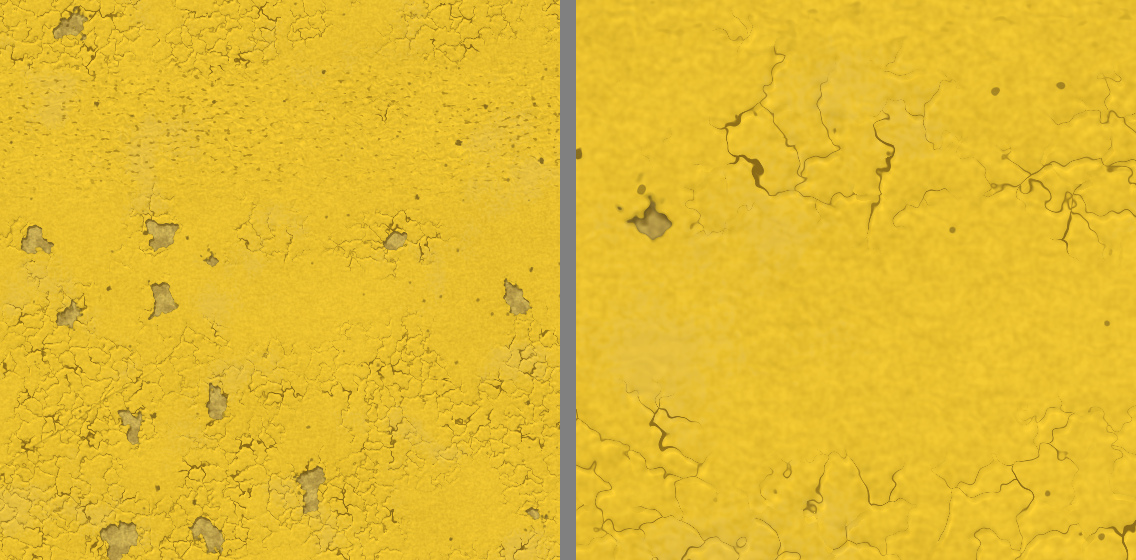
Left, the full canvas; right, a detail of the centre.
Reproduce this texture procedurally as a WebGL 2 fragment shader.

```glsl
#version 300 es
precision highp float;
// Weathered yellow paint: cracked flakes, chipped patches, a pitted band and dark specks.
uniform vec2 u_resolution;
out vec4 fragColor;

vec2 hash2(vec2 c) {
  vec3 q = fract(c.xyx * vec3(0.1031, 0.1030, 0.0973));
  q += dot(q, q.yzx + 33.33);
  return fract((q.xx + q.yz) * q.zy);
}

float cornerSlope(vec2 cell, vec2 offset) {
  float angle = 6.2832 * hash2(cell).x;
  return dot(vec2(cos(angle), sin(angle)), offset);
}

// Gradient noise, roughly -0.7 to 0.7
float noise(vec2 p) {
  vec2 i = floor(p), f = p - i;
  vec2 u = f * f * f * (f * (f * 6.0 - 15.0) + 10.0);
  vec2 e = vec2(1, 0);
  return mix(mix(cornerSlope(i, f), cornerSlope(i + e, f - e), u.x),
             mix(cornerSlope(i + e.yx, f - e.yx), cornerSlope(i + 1.0, f - 1.0), u.x), u.y);
}

float fbm(vec2 p) {
  float sum = 0.0, amp = 1.0;
  for (int k = 0; k < 4; k++) {
    sum += amp * noise(p);
    p = p * 2.03 + 17.3;
    amp *= 0.55;
  }
  return sum;
}

// Distance to the nearest open border between flakes, in flake units
float crackDistance(vec2 p) {
  vec2 q = p * 40.0 + 0.5 * vec2(noise(p * 45.0), noise(p * 45.0 + 9.7))
         + 0.3 * vec2(noise(p * 120.0 + 3.1), noise(p * 120.0 + 31.4));
  vec2 home = floor(q), nearId = home, nearVec = vec2(9);
  for (int y = -1; y <= 1; y++)
    for (int x = -1; x <= 1; x++) {
      vec2 id = home + vec2(x, y), v = id + hash2(id) - q;
      if (dot(v, v) < dot(nearVec, nearVec)) { nearVec = v; nearId = id; }
    }
  float d = 1.0;
  for (int y = -2; y <= 2; y++)
    for (int x = -2; x <= 2; x++) {
      vec2 id = nearId + vec2(x, y), v = id + hash2(id) - q, gap = v - nearVec;
      bool closed = hash2(id + nearId + 71.0).x < 0.28;
      if (dot(gap, gap) > 1e-5 && !closed)
        d = min(d, dot(0.5 * (v + nearVec), normalize(gap)));
    }
  return d;
}

// Signed distance to ragged chips, negative inside
float chipDistance(vec2 p) {
  vec2 home = floor(p * 6.0);
  float d = 1.0;
  for (int y = -1; y <= 1; y++)
    for (int x = -1; x <= 1; x++) {
      vec2 id = home + vec2(x, y), h = hash2(id + 40.0);
      vec2 centre = (id + 0.2 + 0.6 * hash2(id + 5.0)) / 6.0;
      bool onBand = centre.y > 0.66 && centre.y < 0.95;
      if (h.x < 0.5 && !onBand)
        d = min(d, length((p - centre) * vec2(1.1, 0.9)) - mix(0.005, 0.028, h.y));
    }
  return d + 0.034 * noise(p * 27.0) + 0.016 * noise(p * 65.0) + 0.007 * noise(p * 150.0);
}

// Coverage of small round specks
float specks(vec2 p, float count, float share, float radius, float px) {
  vec2 id = floor(p * count), h = hash2(id + 13.0);
  vec2 centre = (id + 0.25 + 0.5 * hash2(id + 77.0)) / count;
  float r = radius * (0.4 + 0.6 * h.y);
  float d = length(p - centre) - r + 0.8 * r * noise(p * 200.0);
  return step(h.x, share) * (1.0 - smoothstep(-px, px, d));
}

void main() {
  vec2 p = gl_FragCoord.xy / u_resolution;
  float px = 1.0 / u_resolution.y;
  float band = smoothstep(0.61, 0.72, p.y) * (1.0 - smoothstep(0.84, 0.93, p.y));

  // Mottled paint with fine grain and faded patches
  float grain = noise(p * 170.0) + 0.8 * noise(p * 290.0 + 8.0);
  float tone = 0.73 + 0.26 * fbm(p * vec2(4.0, 6.0) + 2.0) + 0.35 * noise(p * 55.0) + 0.6 * grain;
  vec3 color = mix(vec3(0.86, 0.70, 0.15), vec3(0.93, 0.77, 0.19), clamp(tone, -0.4, 1.15));
  float faded = smoothstep(0.2, 0.6, fbm(p * 6.0 + 31.0) + 0.3 * grain);
  color = mix(color, vec3(0.89, 0.75, 0.28), 0.65 * faded);

  // Broken ripples, lit from above
  vec2 ripple = p * vec2(75.0, 135.0) + 1.3 * noise(p * 70.0);
  float slope = noise(ripple) - noise(ripple + vec2(0.15, 0.4));
  color *= 1.0 + slope * mix(0.04, 0.10, band);

  // Pits in the band, gathered in loose clusters
  float cluster = fbm(p * vec2(4.0, 9.0) + 50.0);
  float pit = noise(p * vec2(75.0, 135.0) + 4.0) + 0.5 * noise(p * vec2(150.0, 240.0));
  float pitted = band * smoothstep(0.26, 0.62, pit + 0.2 * cluster);
  color = mix(color, vec3(0.60, 0.47, 0.09), 0.7 * pitted);

  // Long faint scratch
  float scratch = p.y - 0.165 - 0.65 * p.x - 0.012 * noise(p * 9.0);
  float scratchFade = 1.0 - smoothstep(0.24, 0.3, p.x);
  color *= 1.0 + scratchFade * (0.04 * exp(-pow(scratch / 0.002, 2.0))
         - 0.11 * exp(-pow((scratch + 0.004) / 0.002, 2.0)));

  // Cracks open in patches and around chips
  float chip = chipDistance(p);
  float bias = 0.28 * (1.0 - smoothstep(0.15, 0.5, p.y)) + 0.42 * smoothstep(0.86, 0.95, p.y)
             - 0.4 * band - 0.1 * smoothstep(0.45, 0.8, p.x) + 0.08;
  float patches = fbm(p * 5.0 + 11.0) + bias + 0.4 * (1.0 - smoothstep(0.0, 0.045, chip));
  float open = smoothstep(-0.05, 0.4, patches);
  float aa = 28.0 * px;
  float gape = smoothstep(0.0, 0.5, noise(p * 22.0 + 6.0));
  float width = mix(-aa, 0.015 + 0.055 * gape, open);
  float edge = crackDistance(p);
  float edgeAbove = crackDistance(p + vec2(-0.0015, 0.0035));
  float curl = exp(-edgeAbove * 9.0) - 1.1 * exp(-edge * 7.0);
  color *= 1.0 + 0.11 * open * curl;
  float crack = 1.0 - smoothstep(width - aa, width + aa, edge);
  color = mix(color, vec3(0.50, 0.38, 0.08), mix(0.62, 0.9, gape) * crack);

  // Bare ground in chips, shaded by the paint above
  float bare = 1.0 - smoothstep(-px, px, chip);
  float chipAbove = chipDistance(p + vec2(-0.002, 0.004));
  float shade = smoothstep(-0.003, 0.003, chipAbove);
  float layer = smoothstep(-0.2, 0.15, noise(p * 38.0 + 20.0) + 0.4 * noise(p * 110.0));
  vec3 ground = mix(vec3(0.70, 0.59, 0.27), vec3(0.79, 0.68, 0.32), layer) * (1.0 + 0.12 * grain);
  ground = mix(ground, vec3(0.44, 0.34, 0.09), 0.7 * shade);
  color = mix(color, ground, bare);
  color *= 1.0 - 0.16 * exp(-pow(chip / 0.002, 2.0));

  // Dark specks
  float dirt = max(specks(p, 13.0, 0.11, 0.0055, px), 0.7 * specks(p + 0.37, 34.0, 0.06, 0.003, px));
  color = mix(color, vec3(0.42, 0.33, 0.10), 0.75 * dirt);

  fragColor = vec4(clamp(color, 0.0, 1.0), 1.0);
}
```
